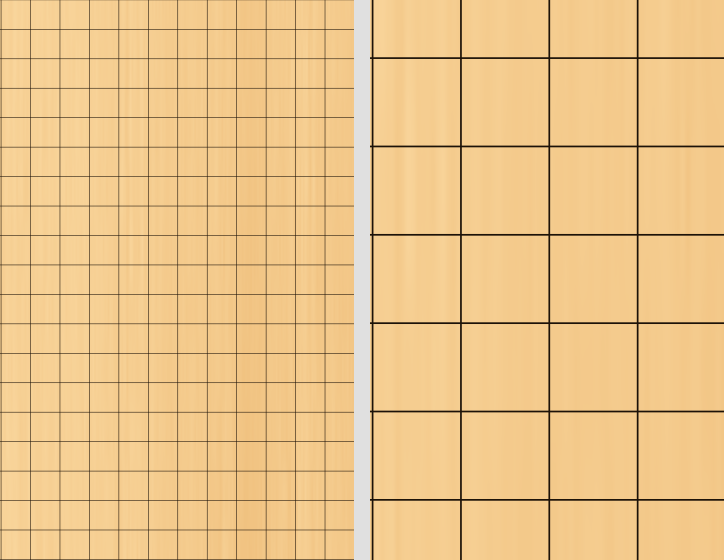
Left: the whole. Right: its middle third, enlarged.
This pattern is drawn by a WebGL 1 fragment shader. Its source:

```glsl
precision highp float;
// Thin dark square grid ruled over pale, straight-grained wood.

uniform vec2 u_resolution;

// Lengths are fractions of the canvas height.
const float PITCH = 0.05259;
const vec2 GRID_ORIGIN = vec2(0.0019, 0.0010);
const float LINE_WIDTH = 0.00102;
const vec3 LINE_COLOR = vec3(0.11, 0.07, 0.03);
const vec3 PALE_WOOD = vec3(0.978, 0.842, 0.618);
const vec3 WARM_WOOD = vec3(0.940, 0.755, 0.495);
const float STREAK_STRENGTH = 0.50;
const float FIBER_STRENGTH = 0.26;

float hash(vec2 p) {
  vec3 q = fract(p.xyx * vec3(0.1031, 0.1030, 0.0973));
  q += dot(q, q.yzx + 33.33);
  return fract((q.x + q.y) * q.z);
}

float noise(vec2 p) {
  vec2 i = floor(p);
  vec2 f = fract(p);
  f = f * f * (3.0 - 2.0 * f);
  return mix(mix(hash(i), hash(i + vec2(1.0, 0.0)), f.x),
             mix(hash(i + vec2(0.0, 1.0)), hash(i + vec2(1.0, 1.0)), f.x), f.y);
}

// Soft vertical band centred on a fraction of the canvas width.
float band(float x, float center, float halfWidth) {
  float d = (x - center) / halfWidth;
  return exp(-d * d);
}

vec3 wood(vec2 p, float across) {
  // Broad tone: pale at the left, warmer to the right, with darker boards.
  float tone = mix(0.22, 0.56, smoothstep(0.0, 0.75, across));
  tone += 0.26 * band(across, 0.71, 0.045) + 0.13 * band(across, 0.475, 0.04);
  tone += 0.12 * band(across, 0.99, 0.05);
  tone += 0.14 * (noise(vec2(p.x * 14.0, p.y * 2.0)) - 0.5);
  tone += 0.10 * (0.5 - p.y);

  // Long streaks cluster in some boards and leave others calm.
  float cluster = 0.25 + 0.65 * band(across, 0.37, 0.045)
                + 0.40 * band(across, 0.62, 0.04) + 0.60 * band(across, 0.86, 0.05)
                + 0.25 * band(across, 0.05, 0.05);
  float sway = 0.0016 * (noise(vec2(p.x * 9.0, p.y * 3.0)) - 0.5);
  float streak = noise(vec2((p.x + sway) * 150.0, p.y * 1.5)) - 0.5;
  tone += STREAK_STRENGTH * cluster * streak;

  // Fine fibres fade in and out along the grain.
  float fiber = noise(vec2(p.x * 330.0 + 41.0, p.y * 9.0)) - 0.5;
  float fade = 0.5 + noise(vec2(p.x * 60.0, p.y * 16.0 + 7.0));
  tone += FIBER_STRENGTH * fiber * fade * (0.5 + 0.5 * cluster);
  return mix(PALE_WOOD, WARM_WOOD, clamp(tone, -0.1, 1.2));
}

// Exact share of a pixel's width covered by the nearest grid line.
vec2 lineCoverage(vec2 p, float pixel) {
  vec2 d = abs(fract((p - GRID_ORIGIN) / PITCH + 0.5) - 0.5) * PITCH;
  vec2 overlap = min(d + 0.5 * pixel, vec2(0.5 * LINE_WIDTH))
               - max(d - 0.5 * pixel, vec2(-0.5 * LINE_WIDTH));
  return clamp(overlap / pixel, 0.0, 1.0);
}

void main() {
  vec2 p = gl_FragCoord.xy / u_resolution.y;
  float across = gl_FragCoord.x / u_resolution.x;
  vec3 color = wood(p, across);

  vec2 cover = lineCoverage(p, 1.0 / u_resolution.y);
  float ink = 1.0 - (1.0 - cover.x) * (1.0 - cover.y);
  gl_FragColor = vec4(mix(color, LINE_COLOR, ink), 1.0);
}
```
